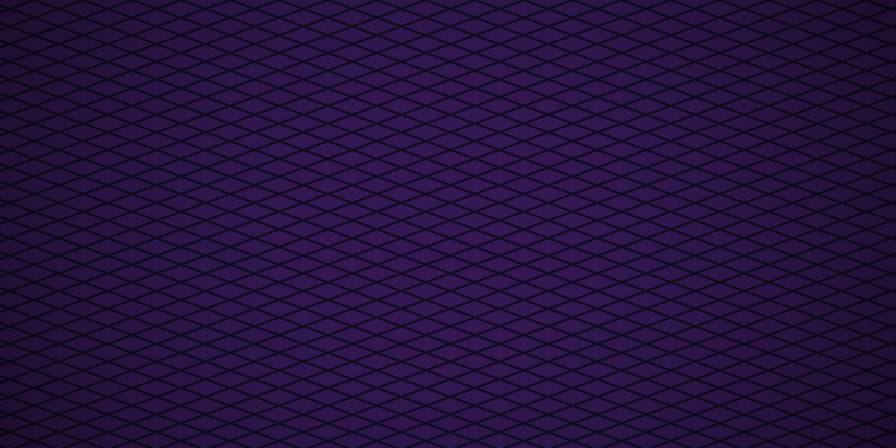
Reproduce this pattern procedurally as a Shadertoy shader.

```glsl
// A lattice of flat purple diamonds divided by thin dark diagonal lines.
// Two mirrored line families come from repeated diagonal coordinates;
// fine layered sines add a faint weave and a wide vignette dims the sides.

#define CELLS_ACROSS 18.3
#define CELLS_DOWN 25.4
#define NODE_OFFSET vec2(0.0026, 0.0078)
#define LINE_WIDTH 0.0052
#define LINE_SOFTNESS 0.0014
#define CELL_COLOR vec3(0.206, 0.095, 0.332)
#define LINE_COLOR vec3(0.075, 0.042, 0.142)
#define GRAIN_FREQUENCY 480.0
#define GRAIN_AMOUNT 0.025
#define VIGNETTE_SHAPE vec2(1.0, 0.56)
#define VIGNETTE_STRENGTH 1.4

// Distance, in cell units, to the nearest whole number.
vec2 nearestLine(vec2 v) {
    return abs(fract(v + 0.5) - 0.5);
}

// Coverage of both diagonal families; lengths are in canvas heights.
float latticeMask(vec2 centered, float aspect, float pixel) {
    vec2 cell = (centered - NODE_OFFSET) * vec2(CELLS_ACROSS, CELLS_DOWN);
    vec2 diagonals = vec2(cell.x + cell.y, cell.x - cell.y);
    float gradient = length(vec2(CELLS_ACROSS / aspect, CELLS_DOWN));
    vec2 dist = nearestLine(diagonals) / gradient;
    float edge = max(LINE_SOFTNESS, 0.6 * pixel);
    float halfWidth = 0.5 * LINE_WIDTH;
    vec2 lines = 1.0 - smoothstep(halfWidth - edge, halfWidth + edge, dist);
    return max(lines.x, lines.y);
}

// Faint woven variation from two crossed layers of sines.
float weave(vec2 p) {
    vec2 q = p * GRAIN_FREQUENCY;
    float fine = sin(q.x) * sin(q.y);
    float broad = sin(0.37 * q.x + 0.21 * q.y) * sin(0.29 * q.y - 0.17 * q.x);
    return 0.65 * fine + 0.35 * broad;
}

void mainImage(out vec4 fragColor, in vec2 fragCoord) {
    float aspect = iResolution.x / iResolution.y;
    vec2 centered = fragCoord / iResolution.xy - 0.5;
    vec2 p = centered * vec2(aspect, 1.0);

    // Woven diamonds under the dark lattice
    vec3 color = CELL_COLOR * (1.0 + GRAIN_AMOUNT * weave(p));
    color = mix(color, LINE_COLOR, latticeMask(centered, aspect, 1.0 / iResolution.y));

    // Dim mostly toward the left and right sides
    vec2 falloff = centered * VIGNETTE_SHAPE;
    color *= 1.0 - VIGNETTE_STRENGTH * dot(falloff, falloff);

    fragColor = vec4(color, 1.0);
}
```
